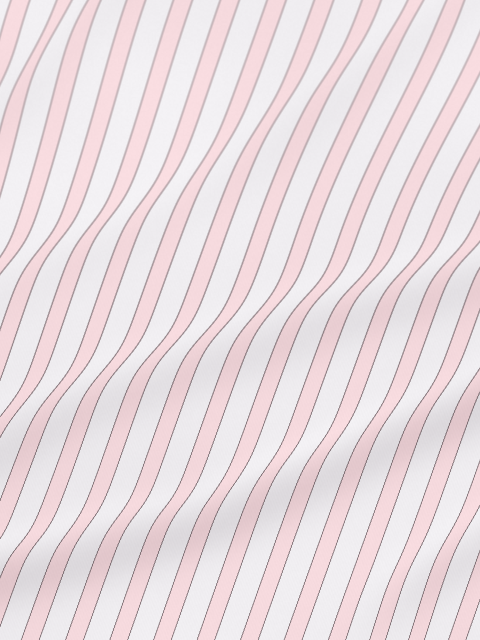
Reproduce this texture procedurally as a Shadertoy shader.

```glsl
// Striped cotton cloth: slanted pink bands edged with thin dark threads, lying in soft folds.
// Each fold is a curve across the cloth that shifts the stripe phase with tanh and shades
// the slope beside it; focus sharpens from the far (top) to the near (bottom) side.

#define PERIOD 0.0885      // stripe spacing, in canvas widths
#define PINK_PART 0.405    // share of a period that is pink
#define SLANT 0.345        // sideways drift per unit of descent
#define PHASE 0.794        // sideways placement of the stripes
#define THREAD 0.0019      // width of the dark edge thread
#define FOLD_WIDTH 0.034   // softness of each bend
#define WEAVE 170.0        // woven threads per canvas width
#define WHITE vec3(0.944, 0.936, 0.948)
#define PINK vec3(0.968, 0.858, 0.874)
#define INK vec3(0.29, 0.23, 0.25)

float hash(vec2 p) {
    p = fract(p * vec2(0.1031, 0.1137));
    p += dot(p, p.yx + 33.33);
    return fract((p.x + p.y) * p.x * 17.0);
}

float noise(vec2 p) {
    vec2 i = floor(p), f = fract(p);
    f = f * f * (3.0 - 2.0 * f);
    return mix(mix(hash(i), hash(i + vec2(1, 0)), f.x),
               mix(hash(i + vec2(0, 1)), hash(i + vec2(1, 1)), f.x), f.y);
}

// Adds one fold: d is the signed descent past its crest
void addFold(float d, float shift, float depth, inout float bend, inout float light) {
    bend += shift * (1.0 + tanh(d / FOLD_WIDTH));
    float shadow = (d - 0.075) / 0.06;
    float crest = (d + 0.015) / 0.035;
    light += depth * (0.3 * exp(-crest * crest) - exp(-shadow * shadow));
}

void mainImage(out vec4 fragColor, in vec2 fragCoord) {
    // Canvas widths, with y running down from the top edge
    vec2 p = vec2(fragCoord.x, iResolution.y - fragCoord.y) / iResolution.x;
    float x = p.x, y = p.y;
    float near = smoothstep(0.1, 1.0, y);

    // Folds, from the top left corner to the lower right
    float wobble = 0.025 * (noise(p * 5.0) - 0.5);
    float bend = 0.0, light = 0.0;
    addFold(y - (0.19 - 1.1 * x), 0.025, 0.012, bend, light);
    addFold(y + wobble - (0.555 - 0.40 * x - 0.25 * x * x),
            mix(0.024, 0.010, x), 0.018, bend, light);
    addFold(y + wobble - (0.868 - 0.44 * x + 0.09 * x * x),
            0.026, 0.050, bend, light);
    addFold(y + wobble - (1.146 - 0.20 * x - 0.17 * x * x),
            0.016, 0.075, bend, light);
    float corner = smoothstep(0.68, 0.95, x);
    addFold(y + wobble - (1.69 - 0.61 * x), 0.012 * corner, 0.055 * corner, bend, light);

    // Stripe coordinate: whole numbers lie on pink centres; spacing widens at the top
    float across = x + SLANT * y + bend - PHASE + 0.006 * (noise(p * 3.5 + 7.0) - 0.5);
    float spread = 1.0 + 0.10 * (1.0 - smoothstep(0.0, 0.5, y));
    float u = ((across + 0.29) / spread - 0.29) / PERIOD;
    float perPixel = max(length(vec2(dFdx(u), dFdy(u))), 1e-5);
    float fromCentre = abs(fract(u + 0.5) - 0.5);
    float edge = (fromCentre - 0.5 * PINK_PART) / perPixel;

    // Twill steps make the edge threads slightly ragged
    float twill = sin(6.2832 * WEAVE * (y + 0.3 * x));
    edge += 0.0003 * iResolution.x * twill * near;

    // Pink bands and dark threads, both softer on the far side
    float blur = 0.5 + 0.0025 * iResolution.x * (1.0 - near);
    vec3 color = mix(PINK, WHITE, smoothstep(-blur - 0.3, blur + 0.3, edge));
    float halfWidth = 0.5 * THREAD * iResolution.x;
    float thread = 1.0 - smoothstep(max(halfWidth - blur, 0.0), halfWidth + blur, abs(edge));
    color = mix(color, INK, thread * mix(0.26, 0.62, near));

    // Fold shading, broad tone and fine weave
    light += 0.03 * (noise(p * vec2(3.0, 5.0) + 3.0) - 0.5) - 0.012 * near;
    light += 0.004 * near * sin(6.2832 * WEAVE * (x - 0.4 * y));
    light += 0.010 * (noise(p * 2.0 * WEAVE) - 0.5);
    color *= 1.0 + light * vec3(1.0, 1.08, 1.03);

    fragColor = vec4(clamp(color, 0.0, 1.0), 1.0);
}
```
